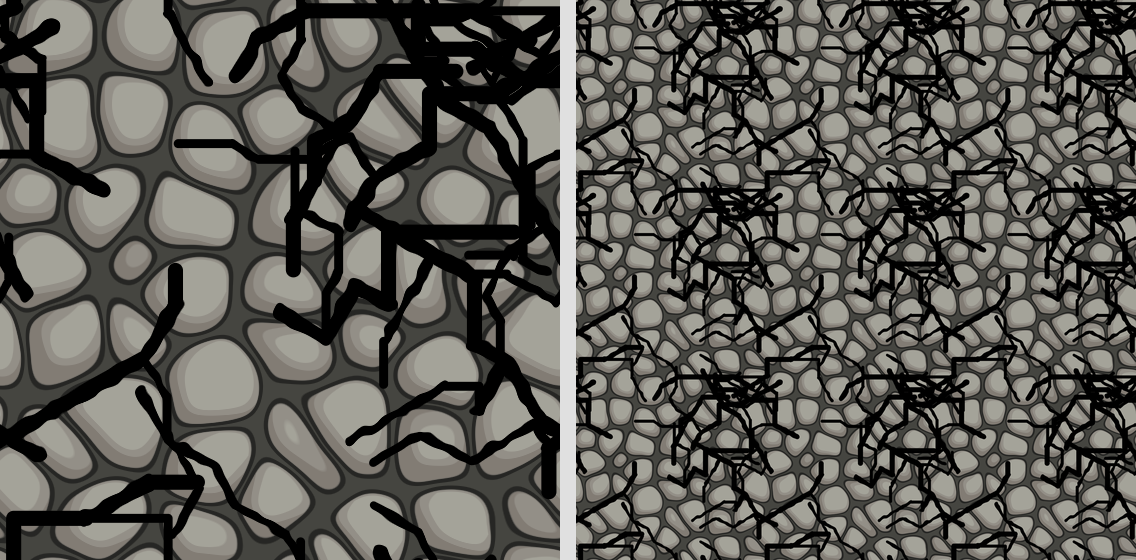
Left: one tile. Right: repeated 3 by 3.
Give the GLSL for this texture, as a WebGL 1 fragment shader.

```glsl
precision highp float;
// Cartoon cobblestones split by black branching cracks, tiling on both axes.
// Stones are rounded cells of a weighted Voronoi diagram, shaded in flat bands;
// cracks are wrapped random walks of thick strokes that sprout thin ones.

uniform vec2 u_resolution;

const float CELLS = 7.0;

vec2 hash2(vec2 p) {
  vec3 q = fract(p.xyx * vec3(0.1031, 0.1030, 0.0973));
  q += dot(q, q.yzx + 33.33);
  return fract((q.xx + q.yz) * q.zy);
}

// Two-channel value noise in -0.5..0.5 that repeats after a whole period
vec2 wrapNoise(vec2 p, float period) {
  vec2 i = floor(p), f = fract(p);
  f = f * f * (3.0 - 2.0 * f);
  vec2 a = hash2(mod(i, period));
  vec2 b = hash2(mod(i + vec2(1.0, 0.0), period));
  vec2 c = hash2(mod(i + vec2(0.0, 1.0), period));
  vec2 d = hash2(mod(i + 1.0, period));
  return mix(mix(a, b, f.x), mix(c, d, f.x), f.y) - 0.5;
}

// Stone centre in xy, size weight in z
vec3 stoneSite(vec2 cell) {
  vec2 id = mod(cell, CELLS);
  float weight = (hash2(id + 50.0).x - 0.5) * 0.2;
  return vec3(cell + 0.08 + 0.84 * hash2(id + 11.0), weight);
}

// x: rounded distance to the stone border, y: the same tilted to the light
vec2 stoneField(vec2 p) {
  vec2 base = floor(p);
  vec3 own = vec3(0.0);
  float best = 100.0;
  for (int y = -2; y <= 2; y++)
    for (int x = -2; x <= 2; x++) {
      vec3 site = stoneSite(base + vec2(x, y));
      vec2 r = p - site.xy;
      float power = dot(r, r) - site.z;
      if (power < best) { best = power; own = site; }
    }
  float sum = 0.0;
  for (int y = -2; y <= 2; y++)
    for (int x = -2; x <= 2; x++) {
      vec3 site = stoneSite(base + vec2(x, y));
      vec2 r = p - site.xy;
      float gap = length(site.xy - own.xy);
      if (gap > 0.001)
        sum += exp(-10.0 * (dot(r, r) - site.z - best) / (2.0 * gap));
    }
  float border = -log(sum) / 10.0;
  float slope = 0.2 + 0.2 * hash2(mod(floor(own.xy), CELLS) + 80.0).y;
  float lit = border + slope * dot(p - own.xy, vec2(0.6, 0.8));
  return vec2(border, min(lit, border + 0.11));
}

// Next stroke of a walk, snapped to 30 degree headings
vec2 stride(float heading, vec2 seed, float reach) {
  vec2 h = hash2(seed);
  float angle = floor((heading + (h.x - 0.5) * 2.4) / 0.5236 + 0.5) * 0.5236;
  return reach * (0.6 + 0.8 * h.y) * vec2(cos(angle), sin(angle));
}

// Wrapped distance to a stroke; slanted strokes get knobbly edges
float stroke(vec2 p, vec2 wobble, vec2 start, vec2 span) {
  if (min(abs(span.x), abs(span.y)) > 0.001) p += wobble;
  vec2 h = 0.5 * span;
  vec2 q = fract(p - start - h + 0.5) - 0.5;
  return length(q - h * clamp(dot(q, h) / dot(h, h), -1.0, 1.0));
}

float crackField(vec2 p) {
  vec2 wobble = 0.009 * wrapNoise(p * 48.0, 48.0);
  float d = 1.0;
  for (int i = 0; i < 9; i++) {
    float id = float(i);
    vec2 home = vec2(mod(id, 3.0), floor((id + 0.5) / 3.0));
    vec2 pen = (home + hash2(home + 23.0)) / 3.0;
    float heading = 6.2832 * hash2(home + 37.0).x;
    for (int j = 0; j < 6; j++) {
      vec2 span = stride(heading, vec2(id * 7.0 + 3.0, float(j) + 61.0), 0.1);
      d = min(d, stroke(p, wobble, pen, span) - 0.0135);
      pen += span;
      if (j == 1 || j == 4) {
        vec2 twig = pen;
        float side = j == 1 ? 1.3 : -1.3;
        for (int k = 0; k < 5; k++) {
          vec2 seed = vec2(id * 5.0 + float(j) + 90.0, float(k) + 17.0);
          vec2 turn = stride(heading + side, seed, 0.075);
          d = min(d, stroke(p, wobble, twig, turn) - 0.008);
          twig += turn;
        }
      }
    }
  }
  return d;
}

float edge(float d, float pixel) { return clamp(0.5 + d / pixel, 0.0, 1.0); }

void main() {
  vec2 uv = gl_FragCoord.xy / u_resolution;
  float pixel = 1.0 / min(u_resolution.x, u_resolution.y);
  float cellPixel = pixel * CELLS;
  vec2 stone = stoneField(uv * CELLS + 0.12 * wrapNoise(uv * 14.0, 14.0));

  // Flat bands from shadow to highlight
  vec3 face = vec3(0.51, 0.485, 0.455);
  face = mix(face, vec3(0.575, 0.56, 0.53), edge(stone.y - 0.10, cellPixel));
  face = mix(face, vec3(0.645, 0.64, 0.60), edge(stone.y - 0.19, cellPixel));

  // Mortar, dark outline, thin rim, then the stone face
  vec3 color = vec3(0.27, 0.27, 0.25);
  color = mix(color, vec3(0.15, 0.15, 0.14), edge(stone.x - 0.006, cellPixel));
  color = mix(color, vec3(0.41, 0.40, 0.38), edge(stone.x - 0.052, cellPixel));
  color = mix(color, face, edge(stone.x - 0.058, cellPixel));

  // Cracks lie on top
  color *= edge(crackField(uv), pixel);
  gl_FragColor = vec4(color, 1.0);
}
```
